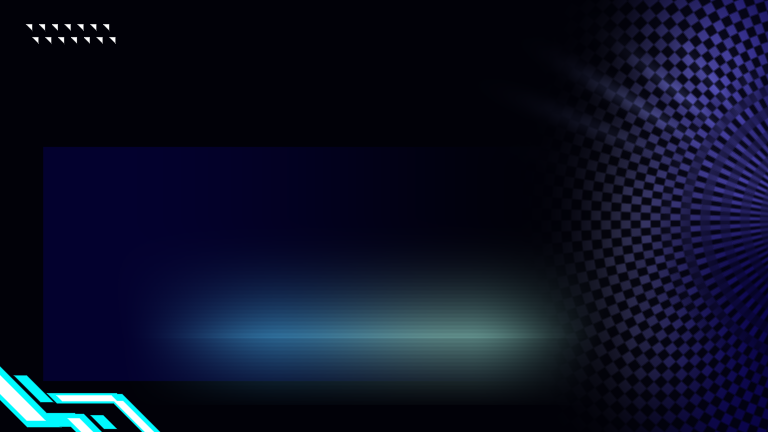
Reproduce this background procedurally as a Shadertoy shader.

```glsl
// Dark tech backdrop: navy panel, teal horizon glow, radial chequer fan and cyan corner trim.
#define NIGHT vec3(0.003, 0.004, 0.030)
#define NAVY vec3(0.010, 0.000, 0.150)
#define TEAL vec3(0.180, 0.450, 0.570)
#define SAGE vec3(0.390, 0.580, 0.540)
#define LAVENDER vec3(0.270, 0.270, 0.400)
#define INDIGO vec3(0.035, 0.010, 0.270)
#define CYAN vec3(0.000, 0.980, 1.000)
#define HORIZON 0.218
#define FAN_CENTER vec2(1.920, 0.490)
#define RING_STEP 0.023
#define SPOKES 152.0

float hash(vec2 p) {
    return fract(sin(dot(p, vec2(127.1, 311.7))) * 43758.5453);
}

// Coverage of a signed distance, softened over about one pixel.
float fill(float d) {
    float soft = 0.75 / iResolution.y;
    return 1.0 - smoothstep(-soft, soft, d);
}

float box(vec2 p, vec2 halfSize) {
    vec2 d = abs(p) - halfSize;
    return max(d.x, d.y);
}

// Parallelogram whose sides descend to the right at 45 degrees.
float slab(vec2 p, vec2 center, vec2 halfSize) {
    vec2 q = p - center;
    q.x += q.y;
    return max((abs(q.x) - halfSize.x) * 0.707, abs(q.y) - halfSize.y);
}

float blob(vec2 p, vec2 center, vec2 radius) {
    vec2 q = (p - center) / radius;
    return exp(-dot(q, q));
}

vec3 panel(vec2 p) {
    float fade = 1.0 - smoothstep(0.25, 1.35, p.x);
    return NAVY * fade * fill(box(p - vec2(0.80, 0.389), vec2(0.70, 0.271)));
}

vec3 horizonGlow(vec2 p) {
    float d = p.y - HORIZON;
    float above = pow(max(1.0 - d / 0.285, 0.0), 2.5);
    float below = 0.86 * pow(max(1.0 + d / 0.180, 0.0), 1.5);
    float height = mix(below, above, fill(-d)) * fill(0.0625 - p.y);
    float spread = 0.06 * clamp(d / 0.25, 0.0, 1.0);
    float width = smoothstep(0.27 - spread, 0.66, p.x)
                * (1.0 - smoothstep(1.08, 1.42 + spread, p.x));
    float scan = 0.97 + 0.03 * sin(p.y * 700.0);
    return mix(TEAL, SAGE, smoothstep(0.60, 1.05, p.x)) * height * width * scan;
}

vec3 chequerFan(vec2 p) {
    vec2 q = p - FAN_CENTER;
    float r = length(q);
    float angle = atan(q.y, -q.x);
    vec2 grid = vec2(r / RING_STEP, angle * SPOKES / 6.2831853);

    // Alternating cells from the product of two softened square waves.
    vec2 wave = sin(grid * 3.14159265);
    vec2 soft = 3.14159265 * vec2(1.0 / RING_STEP, SPOKES / (6.2831853 * r)) / iResolution.y;
    vec2 square = clamp(wave / soft, -1.0, 1.0);
    float cells = 0.5 - 0.5 * square.x * square.y;
    float spokes = 0.5 + 0.5 * square.y;
    cells = mix(cells, spokes, 0.7 * smoothstep(0.42, 0.25, r));
    cells *= 0.8 + 0.2 * hash(floor(grid));

    // Broad patches of pale and blue light tint the cells.
    float pale = 0.85 * blob(p, vec2(1.65, 0.84), vec2(0.17, 0.20))
               + 0.60 * blob(p, vec2(1.48, 0.48), vec2(0.15, 0.25))
               + 0.65 * blob(p, vec2(1.75, 0.57), vec2(0.17, 0.13))
               + 0.30 * blob(p, vec2(1.53, 0.20), vec2(0.16, 0.16));
    float blue = smoothstep(1.38, 1.74, p.x);
    float reach = smoothstep(1.12, 1.48, p.x);
    vec3 haze = LAVENDER * pale * 0.10 + INDIGO * blue * 0.15;

    // Long soft rays brighten the upper part of the fan.
    float rays = pow(0.5 + 0.5 * sin(angle * 38.0), 2.0);
    float rayArea = blob(p, vec2(1.50, 0.77), vec2(0.20, 0.10));
    return reach * (cells * (LAVENDER * pale + INDIGO * blue * 0.85) + haze)
         + vec3(0.09, 0.10, 0.16) * rays * rayArea;
}

// Two staggered rows of seven right triangles.
float triangles(vec2 p) {
    float mask = 0.0;
    for (int row = 0; row < 2; row++) {
        vec2 q = p - vec2(0.060, 0.944) - float(row) * vec2(0.0145, -0.030);
        float column = clamp(floor(q.x / 0.0297), 0.0, 6.0);
        q.x -= column * 0.0297;
        float d = max(max(q.x - 0.0145, q.y), -(q.x + q.y) * 0.707);
        mask = max(mask, fill(d));
    }
    return mask;
}

vec3 cornerTrim(vec3 color, vec2 p) {
    float rim = slab(p, vec2(0.023, 0.090), vec2(0.039, 0.079));
    rim = min(rim, slab(p, vec2(0.127, 0.028), vec2(0.062, 0.016)));
    rim = min(rim, slab(p, vec2(0.190, 0.016), vec2(0.030, 0.026)));
    rim = min(rim, slab(p, vec2(0.078, 0.100), vec2(0.015, 0.031)));
    rim = min(rim, slab(p, vec2(0.240, 0.023), vec2(0.015, 0.016)));
    rim = min(rim, slab(p, vec2(0.201, 0.078), vec2(0.081, 0.012)));
    rim = min(rim, slab(p, vec2(0.308, 0.042), vec2(0.021, 0.046)));
    float core = slab(p, vec2(0.020, 0.090), vec2(0.022, 0.064));
    core = min(core, slab(p, vec2(0.190, 0.012), vec2(0.014, 0.020)));
    core = min(core, slab(p, vec2(0.201, 0.078), vec2(0.064, 0.007)));
    core = min(core, slab(p, vec2(0.312, 0.034), vec2(0.011, 0.038)));
    return mix(mix(color, CYAN, fill(rim)), vec3(1.0), fill(core));
}

void mainImage(out vec4 fragColor, in vec2 fragCoord) {
    vec2 p = fragCoord / iResolution.y;
    vec3 color = NIGHT + panel(p) + chequerFan(p);
    vec3 glow = horizonGlow(p);
    color = color * (1.0 - glow) + glow;
    color = mix(color, vec3(1.0), triangles(p));
    fragColor = vec4(cornerTrim(color, p), 1.0);
}
```
